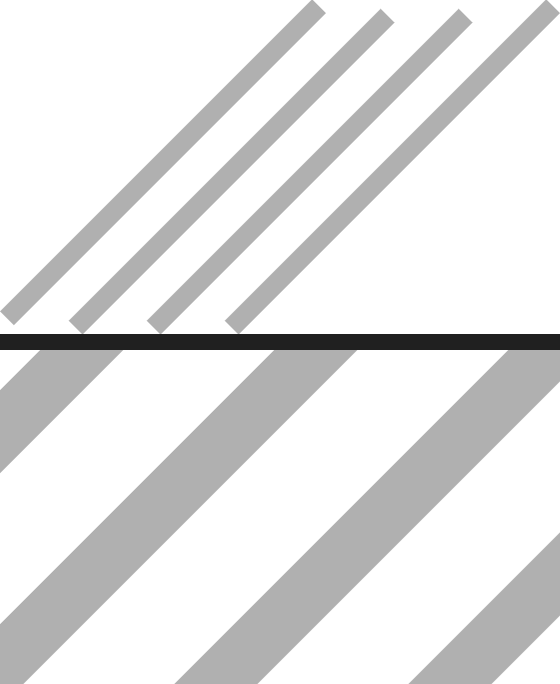
Top: the whole. Bottom: its middle third, enlarged.
Reproduce this pattern procedurally as a Shadertoy shader.

```glsl
const int BAR_COUNT = 4;
const float BAR_SPACING = 0.13932;    // horizontal step, in canvas widths
const float FIRST_OFFSET = -0.0156;   // x - y of the first bar's axis
const float HALF_THICKNESS = 0.01749;
const vec3 PAPER = vec3(1.0);
const vec3 BAR_GREY = vec3(0.69);

// Signed distance to a square-ended bar running from a to b
float barDistance(vec2 p, vec2 a, vec2 b, float halfThickness) {
    vec2 axis = normalize(b - a);
    vec2 rel = p - 0.5 * (a + b);
    vec2 local = vec2(dot(rel, axis), dot(rel, vec2(-axis.y, axis.x)));
    vec2 d = abs(local) - vec2(0.5 * length(b - a), halfThickness);
    return length(max(d, 0.0)) + min(max(d.x, d.y), 0.0);
}

// Point on a 45 degree line at the given height
vec2 diagonalPoint(float offset, float height) {
    return vec2(height + offset, height);
}

float coverage(float dist, float pixel) {
    return clamp(0.5 - dist / pixel, 0.0, 1.0);
}

void mainImage(out vec4 fragColor, in vec2 fragCoord) {
    float pixel = 1.0 / iResolution.x;
    vec2 p = fragCoord * pixel;

    // The first bar starts higher; the inner bars stop lower
    float dist = 1.0;
    for (int i = 0; i < BAR_COUNT; i++) {
        bool isFirst = i == 0;
        bool isOuter = isFirst || i == BAR_COUNT - 1;
        float bottom = isFirst ? 0.0280 : 0.0113;
        float top = isOuter ? 0.5853 : 0.5684;
        float offset = FIRST_OFFSET + BAR_SPACING * float(i);
        dist = min(dist, barDistance(p, diagonalPoint(offset, bottom),
                                     diagonalPoint(offset, top), HALF_THICKNESS));
    }

    fragColor = vec4(mix(PAPER, BAR_GREY, coverage(dist, pixel)), 1.0);
}
```
